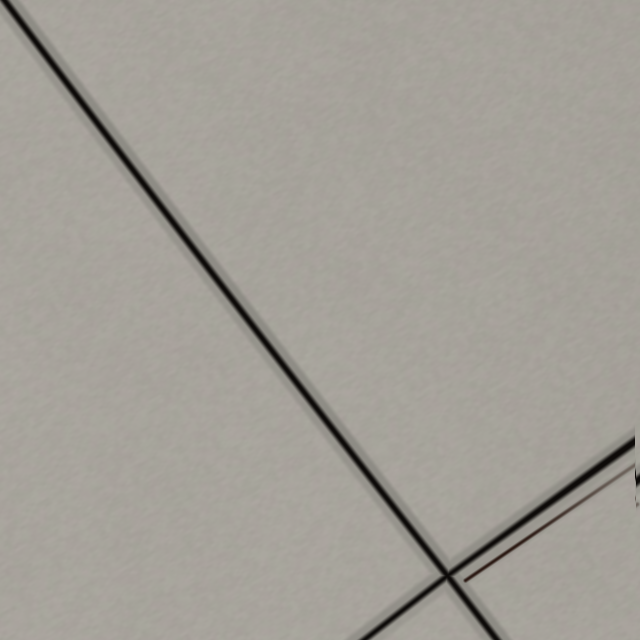
Write a WebGL 1 fragment shader that draws this texture.

```glsl
precision highp float;
// Pale mottled panels split by two dark, softly shaded joints that cross.

uniform vec2 u_resolution;

const vec3 PANEL = vec3(0.655, 0.640, 0.610);
const vec3 SHADE = vec3(0.520, 0.515, 0.488);
const vec3 GAP = vec3(0.050, 0.040, 0.033);
const vec3 RUST = vec3(0.17, 0.10, 0.075);
const vec3 FADED = vec3(0.43, 0.39, 0.36);

const vec2 LONG_TOP = vec2(0.0065, 1.0);
const vec2 CROSSING = vec2(0.6992, 0.1003);
const vec2 CROSS_LEFT = vec2(0.569, 0.0);
const vec2 CROSS_RIGHT = vec2(0.992, 0.310);
const vec2 CRACK_START = vec2(0.7275, 0.0930);
const vec2 CRACK_END = vec2(0.996, 0.2760);

const float LONG_BOW = 0.0030;
const float GAP_WIDTH = 0.0050;
const float GAP_BLUR = 0.0043;
const float SHADE_WIDTH = 0.0185;
const float SHADE_BLUR = 0.0045;
const float SEAM_X = 0.9925;
const float SEAM_SHIFT = 0.064;
const float GRAIN_SCALE = 125.0;
const float GRAIN_DEPTH = 0.034;
const float TINT_DEPTH = 0.022;

float hash(vec2 p) {
  vec3 q = fract(vec3(p.xyx) * 0.1031);
  q += dot(q, q.yzx + 33.33);
  return fract((q.x + q.y) * q.z);
}

float noise(vec2 p) {
  vec2 i = floor(p);
  vec2 f = fract(p);
  f = f * f * (3.0 - 2.0 * f);
  float low = mix(hash(i), hash(i + vec2(1.0, 0.0)), f.x);
  float high = mix(hash(i + vec2(0.0, 1.0)), hash(i + vec2(1.0, 1.0)), f.x);
  return mix(low, high, f.y);
}

// Signed distance to the line from a to b, positive on its left.
float lineSide(vec2 p, vec2 a, vec2 b) {
  vec2 dir = normalize(b - a);
  return dot(p - a, vec2(-dir.y, dir.x));
}

float core(float side, float width) {
  return 1.0 - smoothstep(width - GAP_BLUR, width + GAP_BLUR, abs(side));
}

// Soft band around a joint, stronger on its positive side.
float shadeBand(float side, float weak, float strong) {
  float band = 1.0 - smoothstep(SHADE_WIDTH - SHADE_BLUR, SHADE_WIDTH + SHADE_BLUR, abs(side));
  return band * mix(weak, strong, smoothstep(-0.004, 0.004, side));
}

vec3 panelColour(vec2 p) {
  // Short flecks that lean up to the right.
  vec2 q = mat2(0.87, -0.5, 0.5, 0.87) * p * GRAIN_SCALE;
  q *= vec2(0.75, 1.25);
  float grain = 0.65 * noise(q) + 0.35 * noise(q * 1.7 + 17.0) - 0.5;
  float cloud = noise(p * 9.0 + 4.0) - 0.5;
  float tint = noise(p * 75.0 + 41.0) - 0.5;
  vec3 colour = PANEL + GRAIN_DEPTH * grain + 0.008 * cloud;
  colour += TINT_DEPTH * tint * vec3(0.6, -0.5, 0.4);
  return colour - 0.012 * smoothstep(0.5, 1.4, p.x + 0.4 * p.y);
}

void main() {
  vec2 p = gl_FragCoord.xy / u_resolution;
  vec3 colour = panelColour(p);

  // The narrow right strip shows the joints displaced downward.
  float strip = smoothstep(SEAM_X - 0.001, SEAM_X + 0.001, p.x);
  vec2 j = p + vec2(0.0, SEAM_SHIFT * strip);

  // Long joint, slightly bowed toward the lower left.
  float t = clamp((LONG_TOP.y - p.y) / (LONG_TOP.y - CROSSING.y), 0.0, 1.0);
  float longSide = lineSide(p, LONG_TOP, CROSSING) + LONG_BOW * 4.0 * t * (1.0 - t);

  // Crossing joint, bent where the two meet.
  float crossSide = j.x < CROSSING.x
    ? lineSide(j, CROSS_LEFT, CROSSING)
    : lineSide(j, CROSSING, CROSS_RIGHT);
  float crossWidth = mix(0.0044, 0.0062, smoothstep(0.70, 0.99, p.x));

  float shade = max(shadeBand(longSide, 0.50, 0.72), shadeBand(crossSide, 0.36, 0.60));
  colour = mix(colour, SHADE, shade);

  // Fine rusty crack below the right arm, fading outward.
  vec2 run = CRACK_END - CRACK_START;
  float along = clamp(dot(j - CRACK_START, run) / dot(run, run), 0.0, 1.0);
  float crackDist = length(j - CRACK_START - run * along);
  float crack = 1.0 - smoothstep(0.0002, 0.0050, crackDist);
  float crackShade = 1.0 - smoothstep(0.002, 0.010, crackDist);
  colour = mix(colour, SHADE, 0.4 * crackShade);
  colour = mix(colour, mix(RUST, FADED, smoothstep(0.25, 1.0, along)), crack);

  float gap = max(core(longSide, GAP_WIDTH), core(crossSide, crossWidth));
  colour = mix(colour, GAP, gap);

  gl_FragColor = vec4(colour, 1.0);
}
```
